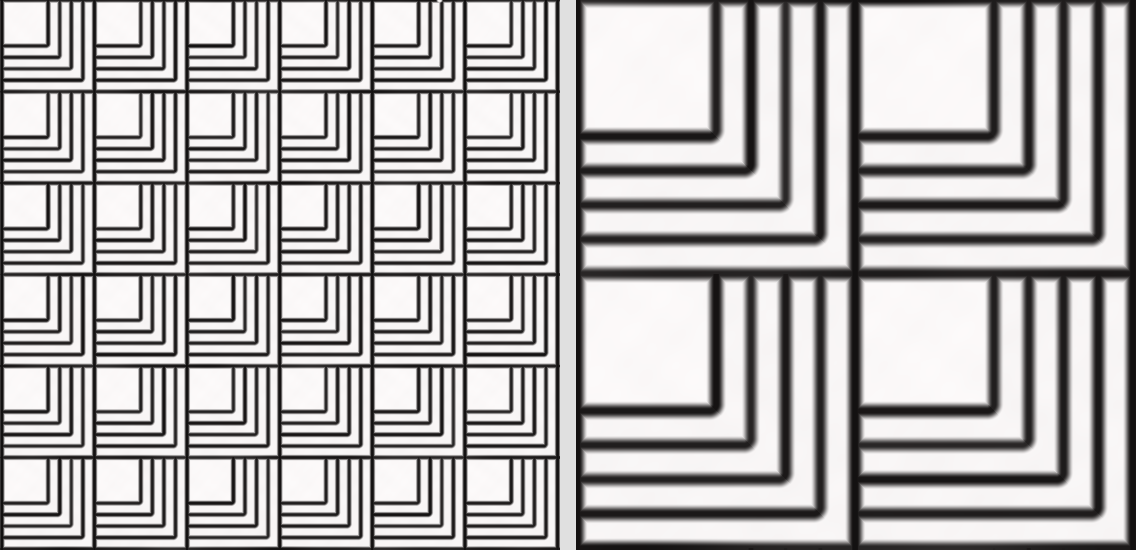
Left: the whole. Right: its middle third, enlarged.
This pattern is drawn by a Shadertoy shader. Its source:

```glsl
// Six by six grid of square cells, each holding four nested corner strokes
// that step by eighths from a blank square at the upper left. Strokes come
// from rounded-corner distances; layered sines vary their weight and tone.

const float REPEATS = 6.0;
const vec2 GRID_ORIGIN = vec2(0.0033, 0.0003);  // from the upper left
const vec2 GRID_PITCH = vec2(0.1654, 0.1663);
const vec3 PAPER = vec3(0.985, 0.975, 0.975);
const vec3 INK = vec3(0.075, 0.065, 0.065);

// Smooth irregular variation in about -1..1
float layeredSines(vec2 p) {
    return 0.5 * sin(p.x * 1.7 + 2.1 * sin(p.y * 1.3))
         + 0.3 * sin(p.y * 3.1 - p.x * 2.3 + 1.0)
         + 0.2 * sin(p.x * 5.9 + p.y * 4.7);
}

// Signed distance to a quadrant whose single corner is rounded
float cornerDistance(vec2 p, float size, float radius) {
    vec2 q = p - (size - radius);
    return length(max(q, 0.0)) + min(max(q.x, q.y), 0.0) - radius;
}

// Coverage of a soft-edged stroke
float stroke(float dist, float halfWidth, float softness) {
    return 1.0 - smoothstep(halfWidth - softness, halfWidth + softness, abs(dist));
}

// Four nested corner strokes in one cell, uneven from line to line
float nestedCorners(vec2 local, vec2 cell, float softness) {
    float ink = 0.0;
    for (int i = 4; i < 8; i++) {
        float level = float(i);
        float side = step(local.x, local.y);
        float wear = layeredSines(cell * 2.7 + vec2(level * 1.9, side * 4.0));
        float dist = cornerDistance(local, level / 8.0, 0.025);
        float tone = 0.95 + 0.05 * wear;
        ink = max(ink, tone * stroke(dist, 0.0205 + 0.002 * wear, softness));
    }
    return ink;
}

// Straight rules that part the cells
float gridRules(vec2 local, vec2 position, float softness) {
    vec2 edge = 0.5 - abs(local - 0.5);
    float wear = layeredSines(position * 1.4 + 3.0);
    float vertical = stroke(edge.x, 0.0225, softness);
    float horizontal = stroke(edge.y, 0.021 + 0.0015 * wear, softness);
    return max(vertical, horizontal * (0.94 + 0.06 * wear));
}

void mainImage(out vec4 fragColor, in vec2 fragCoord) {
    vec2 uv = fragCoord / iResolution.xy;
    uv.y = 1.0 - uv.y;
    vec2 position = (uv - GRID_ORIGIN) / GRID_PITCH;
    vec2 cell = floor(position);
    vec2 local = fract(position);
    float pixel = REPEATS / min(iResolution.x, iResolution.y);
    float softness = max(0.016, pixel);

    // Corner strokes stay inside the grid; rules also bound it
    vec2 inside = step(vec2(0.0), cell) * step(cell, vec2(REPEATS - 1.0));
    float ink = nestedCorners(local, cell, softness) * inside.x * inside.y;
    ink = max(ink, gridRules(local, position, softness));

    // Small chip in the top rule
    float chip = length((uv - vec2(0.785, 0.001)) * vec2(1.0, 1.4));
    ink *= smoothstep(0.002, 0.007, chip);

    // Faint mottling of the paper, a little greyer between the strokes
    float band = smoothstep(0.48, 0.54, max(local.x, local.y));
    vec3 paper = PAPER - 0.012 * band + 0.006 * layeredSines(position * 9.0);
    fragColor = vec4(mix(paper, INK, ink), 1.0);
}
```
